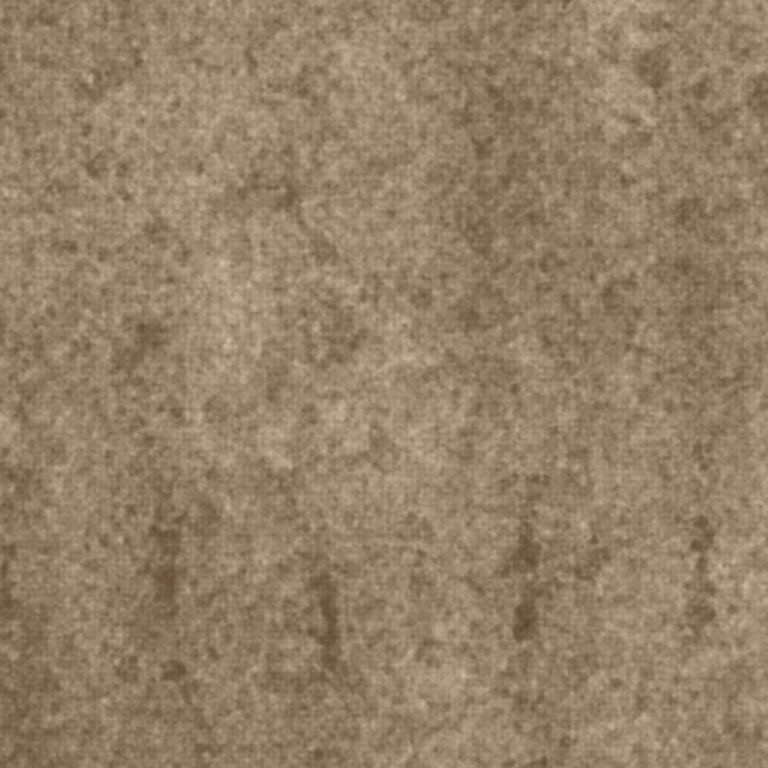
Reproduce this texture procedurally as a WebGL 2 fragment shader.

```glsl
#version 300 es
precision highp float;

#define BASE_COLOR vec3(0.594, 0.516, 0.423)
#define TONE_TINT vec3(1.0, 1.02, 1.05)
#define STAIN_DEPTH 0.029
#define MOTTLE_DEPTH 0.031
#define GRAIN_DEPTH 0.038
#define BLOTCH_DEPTH 0.080
#define FLECK_DEPTH 0.080
#define FLECK_CELLS 19.0
#define SCAR_DEPTH 0.105
#define SCAR_COUNT 4
#define WEAVE_THREADS 128.0
#define WEAVE_DEPTH 0.007

uniform vec2 u_resolution;
out vec4 fragColor;

const float TAU = 6.2831853;

vec3 hash3(vec2 cell) {
    vec3 h = fract(cell.xyx * vec3(0.1031, 0.1030, 0.0973));
    h += dot(h, h.yxz + 33.33);
    return fract((h.xxy + h.yzz) * h.zyx);
}

// Cellular noise: soft spots of random sign, about unit deviation
float spots(vec2 p, float seed) {
    vec2 cell = floor(p);
    float sum = 0.0;
    for (int j = -1; j <= 1; j++) {
        for (int i = -1; i <= 1; i++) {
            vec2 c = cell + vec2(i, j);
            vec3 h = hash3(c + seed);
            vec2 d = p - c - h.xy;
            float falloff = max(0.0, 1.0 - dot(d, d));
            sum += (h.z * 2.0 - 1.0) * falloff * falloff;
        }
    }
    return sum * 2.18;
}

// Scattered dark flecks with random radius, returned as coverage
float flecks(vec2 p, float ragged) {
    vec2 cell = floor(p);
    float cover = 0.0;
    for (int j = -1; j <= 1; j++) {
        for (int i = -1; i <= 1; i++) {
            vec2 c = cell + vec2(i, j);
            vec3 h = hash3(c + 211.0);
            float present = step(0.7, h.z);
            float radius = mix(0.2, 0.46, fract(h.z * 17.0));
            float d = length((p - c - h.xy) * vec2(1.1, 0.9)) + ragged;
            cover = max(cover, present * (1.0 - smoothstep(radius - 0.2, radius + 0.12, d)));
        }
    }
    return cover;
}

// Long, slightly bent upright scars in the lower half
float scars(vec2 uv, float ragged) {
    float cover = 0.0;
    for (int i = 0; i < SCAR_COUNT; i++) {
        float n = float(i);
        vec3 h = hash3(vec2(n + 3.0, 57.0));
        float lowered = mod(n, 2.0) * (3.0 - n) * 0.05;
        vec2 center = vec2(0.2 + 0.233 * n + (h.x - 0.5) * 0.06, 0.23 + 0.06 * h.y - lowered);
        float halfLength = mix(0.085, 0.14, h.z);
        float along = (uv.y - center.y) / halfLength;
        float bend = (h.x - 0.6) * 0.04 * along + (h.y - 0.5) * 0.05 * along * along;
        float halfWidth = 0.02 * max(0.05, 1.0 - along * along);
        float across = abs(uv.x - center.x - bend) / halfWidth + ragged;
        float ends = 1.0 - smoothstep(0.5, 1.1, abs(along));
        cover = max(cover, ends * (1.0 - smoothstep(0.0, 1.5, across)));
    }
    return cover;
}

void main() {
    vec2 uv = gl_FragCoord.xy / u_resolution.y;

    // Noise layers from broad to fine
    float streak = spots(uv * vec2(9.0, 2.6), 11.0);
    float stain = spots(uv * vec2(4.5, 3.5), 37.0);
    float patchy = spots(uv * vec2(12.0, 8.5), 71.0);
    vec2 warped = uv + 0.006 * vec2(spots(uv * 30.0, 5.0), spots(uv * 30.0, 93.0));
    float mottle = spots(warped * 24.0, 131.0);
    float crumbs = spots(warped * 54.0, 157.0);
    float grain = spots(uv * 108.0, 179.0);
    float dust = spots(uv * 205.0, 193.0);

    // Broad stains, mottling and fine grain
    float tone = STAIN_DEPTH * (0.7 * streak + 0.65 * stain);
    tone += 0.026 * (uv.y - 0.5);
    tone += MOTTLE_DEPTH * (0.5 * patchy + 0.6 * mottle + 0.75 * crumbs);
    tone += GRAIN_DEPTH * (0.75 * grain + 0.62 * dust);

    // Clustered dark marks
    float cluster = 0.55 * patchy - 0.35 * streak;
    float blotch = smoothstep(0.5, 1.9, cluster + 0.55 * mottle + 0.5 * crumbs);
    float fleck = flecks(uv * FLECK_CELLS, 0.07 * crumbs + 0.05 * grain);
    fleck *= smoothstep(-0.8, 0.7, cluster);
    float scar = scars(mix(uv, warped, 0.6), 0.2 * crumbs + 0.15 * grain);
    tone -= max(BLOTCH_DEPTH * blotch, max(FLECK_DEPTH * fleck, SCAR_DEPTH * scar));

    // Compress the deepest shadows
    tone = max(tone, 0.6 * tone - 0.048);

    // Faint woven threads
    vec2 threads = sin(uv * TAU * WEAVE_THREADS);
    tone += WEAVE_DEPTH * (threads.x + threads.y);

    fragColor = vec4(clamp(BASE_COLOR + tone * TONE_TINT, 0.0, 1.0), 1.0);
}
```
